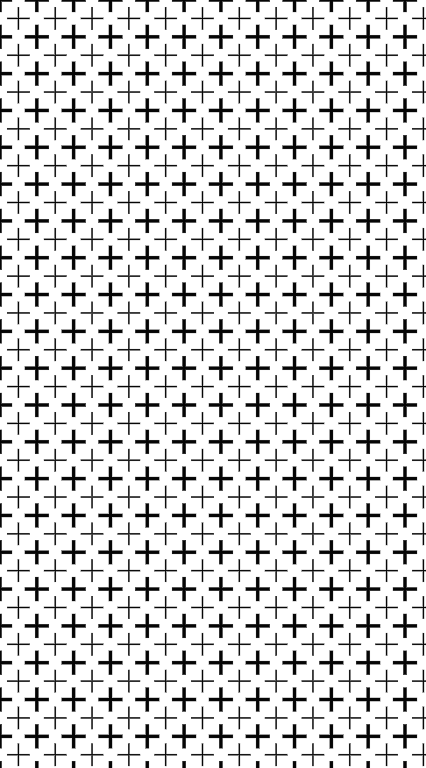
A Shadertoy shader for this pattern:

```glsl
// Staggered grid of plus signs in black on white: bold ones on the lattice,
// thin ones at the cell centres. Each is a union of two box distances,
// repeated with fract and anchored at the top left corner.

float boxDistance(vec2 p, vec2 halfSize) {
    vec2 q = abs(p) - halfSize;
    return length(max(q, 0.0)) + min(max(q.x, q.y), 0.0);
}

float plusDistance(vec2 p, float armLength, float halfWidth) {
    vec2 bar = vec2(armLength, halfWidth);
    return min(boxDistance(p, bar), boxDistance(p, bar.yx));
}

void mainImage(out vec4 fragColor, in vec2 fragCoord) {
    // Cell units: 20.86 repeats over the canvas height
    float cellsPerPixel = 20.86 / iResolution.y;
    vec2 cell = vec2(fragCoord.x, iResolution.y - fragCoord.y) * cellsPerPixel;

    // Cell coordinates centred on each kind of plus
    vec2 boldCell = fract(cell + 0.5) - 0.5;
    vec2 thinCell = fract(cell) - 0.5;

    float bold = plusDistance(boldCell, 0.328, 0.047);
    float thin = plusDistance(thinCell, 0.307, 0.020);

    // Soft edge a little over one pixel wide
    float edge = 0.7 * cellsPerPixel;
    float ink = 1.0 - smoothstep(-edge, edge, min(bold, thin));

    fragColor = vec4(mix(vec3(1.0), vec3(0.02), ink), 1.0);
}
```
